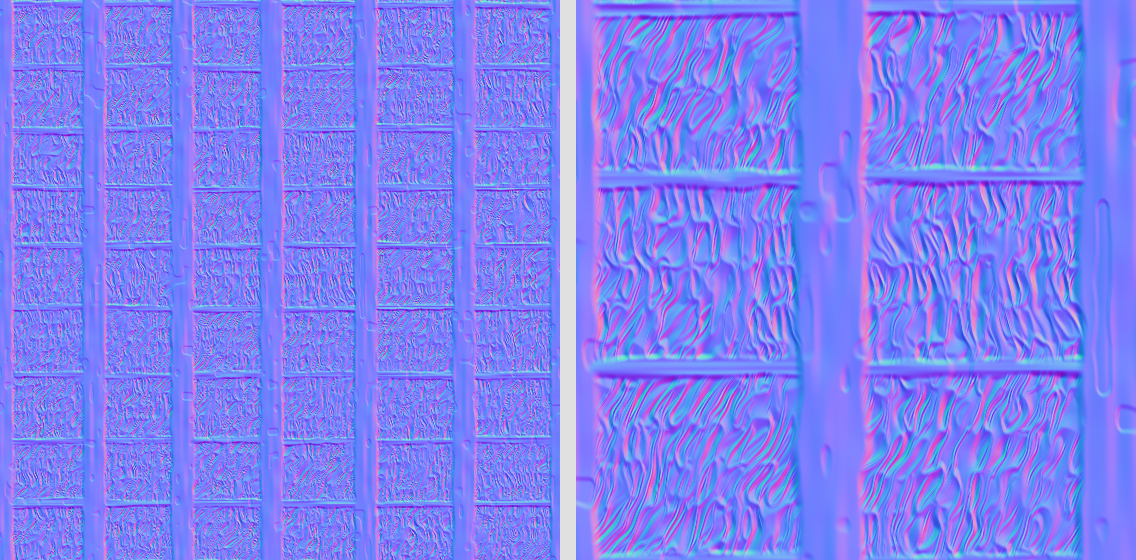
Left: the whole. Right: its middle third, enlarged.
A WebGL 2 fragment shader for this texture map:

```glsl
#version 300 es
precision highp float;

#define COLUMNS 6.0
#define ROWS 9.0
#define POST_HALF_WIDTH 0.0200
#define SLAT_HALF_WIDTH 0.0050
#define POST_HEIGHT 0.0090
#define SLAT_HEIGHT 0.0068
#define FIBRE_HEIGHT 0.0064
#define FIBRE_DENSITY vec2(185.0, 42.0)
#define GRAIN_HEIGHT 0.0024
#define CHIP_DEPTH 0.0011
#define SIDE_BIAS 0.25
#define SAMPLE_STEP 0.0012

uniform vec2 u_resolution;
out vec4 outColor;

const float TAU = 6.283185;

float hash(vec2 p) {
    vec3 q = fract(p.xyx * 0.1031);
    q += dot(q, q.yzx + 33.33);
    return fract((q.x + q.y) * q.z);
}

float noise(vec2 p) {
    vec2 cell = floor(p);
    vec2 f = fract(p);
    f = f * f * (3.0 - 2.0 * f);
    float low = mix(hash(cell), hash(cell + vec2(1.0, 0.0)), f.x);
    float high = mix(hash(cell + vec2(0.0, 1.0)), hash(cell + 1.0), f.x);
    return mix(low, high, f.y);
}

// Uneven hand-built spacing that closes on itself at the canvas edges
float postCentre(float i) {
    return (i - 0.035 + 0.057 * cos(TAU * i / COLUMNS - 0.364)) / COLUMNS;
}

float slatCentre(float j) {
    float phase = TAU * j / ROWS;
    float drift = 0.064 * cos(phase) - 0.033 * cos(2.0 * phase);
    return 1.0 - (j + 0.039 + drift) / ROWS;
}

// Overlapping layers of bent, ridged strands
float fibres(vec2 p, vec2 panel) {
    float seed = 37.0 * hash(panel + 5.0);
    vec2 bend = vec2(noise(p * 24.0 + seed), noise(p * 85.0 + seed)) - 0.5;
    float strands = 0.0;
    for (int k = 0; k < 3; k++) {
        float layer = float(k);
        float lean = mix(0.0, 0.4, hash(panel + 11.0 * layer)) + 0.18 * layer * (layer - 1.0);
        vec2 q = p;
        q.x += dot(bend, vec2(0.016, 0.0045)) - lean * p.y;
        float ridge = 1.0 - abs(2.0 * noise(q * FIBRE_DENSITY + seed + 19.0 * layer) - 1.0);
        strands = max(strands, ridge * (1.0 - 0.08 * layer));
    }
    return strands;
}

// Weathered timber: long streaks, soft dents and chipped flakes
float timber(vec2 p, vec2 streaks) {
    float grain = noise(p * streaks) + 0.6 * noise(p * streaks * vec2(0.45, 2.6) + 7.0);
    float chips = smoothstep(0.74, 0.86, noise(p * vec2(85.0, 48.0) + 31.0));
    return GRAIN_HEIGHT * (grain - 0.8) - CHIP_DEPTH * chips;
}

float surfaceHeight(vec2 p) {
    // Nearest post and column number
    float postDistance = 1.0;
    float column = 0.0;
    for (float i = 0.0; i <= COLUMNS; i++) {
        float offset = p.x - postCentre(i);
        postDistance = min(postDistance, abs(offset));
        column += step(0.0, offset);
    }

    // Nearest slat and row number, shifted and resized in each column
    float slatEdge = 1.0;
    float row = 0.0;
    for (float j = 0.0; j <= ROWS; j++) {
        vec2 id = vec2(column, mod(j, ROWS)) + 3.0;
        float shift = 0.005 * (hash(id) - 0.5);
        float tilt = 0.03 * (hash(id + 23.0) - 0.5) * (fract(p.x * COLUMNS) - 0.5);
        float offset = p.y - slatCentre(j) - shift - tilt * 0.3;
        float extra = pow(hash(id + 47.0), 4.0) * 0.0045;
        slatEdge = min(slatEdge, abs(offset) - SLAT_HALF_WIDTH - extra);
        row += step(offset, 0.0);
    }

    // Ragged outlines
    float postRag = 0.004 * (noise(p * vec2(20.0, 55.0)) - 0.5);
    float slatRag = 0.003 * (noise(p * vec2(60.0, 25.0) + 13.0) - 0.5);
    float postMask = 1.0 - smoothstep(-0.003, 0.003, postDistance - POST_HALF_WIDTH + postRag);
    float slatMask = 1.0 - smoothstep(-0.0018, 0.0018, slatEdge + slatRag);

    float panel = FIBRE_HEIGHT * fibres(p, vec2(column, row));
    float slat = SLAT_HEIGHT + timber(p, vec2(22.0, 150.0));
    float rounding = postDistance / POST_HALF_WIDTH;
    float post = POST_HEIGHT - 0.001 * rounding * rounding + timber(p, vec2(125.0, 15.0));
    return mix(mix(panel, slat, slatMask), post, postMask);
}

void main() {
    vec2 p = gl_FragCoord.xy / u_resolution;
    vec2 e = max(vec2(SAMPLE_STEP), 0.5 / u_resolution);

    // Central differences give the surface slope
    vec2 dx = vec2(e.x, 0.0);
    vec2 dy = vec2(0.0, e.y);
    vec2 slope = vec2(surfaceHeight(p - dx) - surfaceHeight(p + dx),
                      surfaceHeight(p - dy) - surfaceHeight(p + dy)) / (2.0 * e);
    slope.x += SIDE_BIAS * (abs(slope.x) - 0.3);

    // Pack the unit normal into colour
    vec3 normal = normalize(vec3(slope, 1.0));
    outColor = vec4(0.5 + 0.5 * normal, 1.0);
}
```
